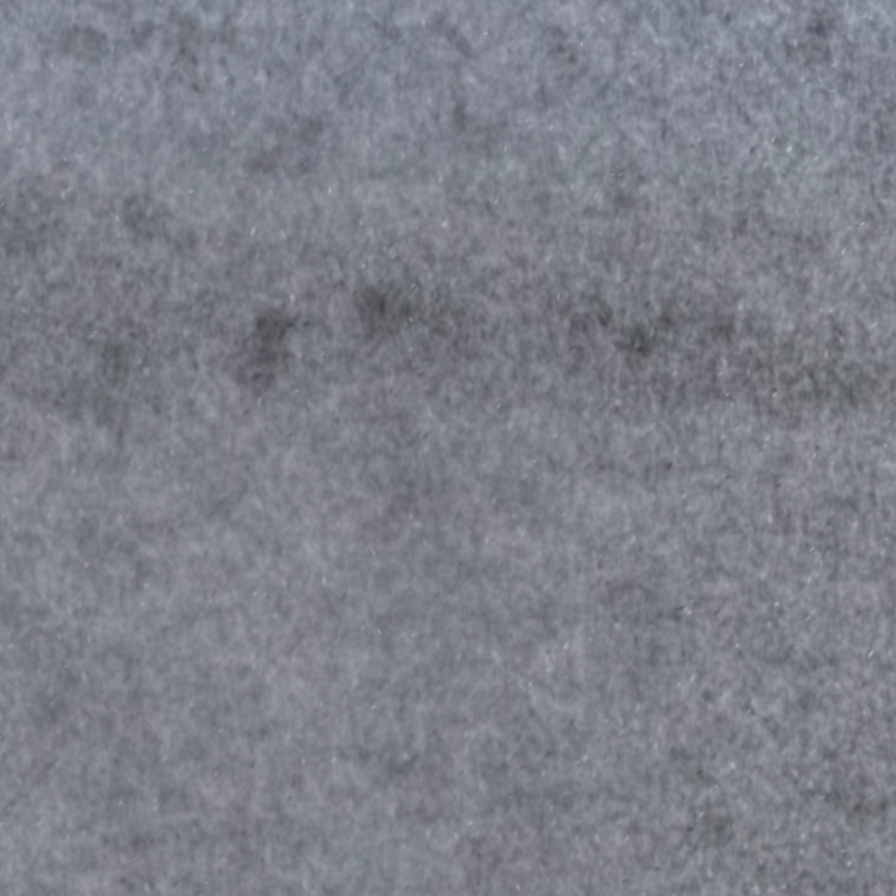
Reproduce this texture procedurally as a three.js fragment shader.

```glsl
// Weathered blue-grey concrete with a dark uneven seam, soft stains and fine grit.
varying vec2 vUv;

vec2 hash2(vec2 p) {
  vec3 q = fract(p.xyx * vec3(0.1031, 0.1030, 0.0973));
  q += dot(q, q.yzx + 33.33);
  return fract((q.xx + q.yz) * q.zy);
}

vec2 gradientAt(vec2 cell) {
  float angle = 6.2832 * hash2(cell).x;
  return vec2(cos(angle), sin(angle));
}

// Gradient noise, roughly -0.7 to 0.7
float noise(vec2 p) {
  vec2 i = floor(p), f = fract(p);
  vec2 u = f * f * f * (f * (f * 6.0 - 15.0) + 10.0);
  vec2 e = vec2(1.0, 0.0);
  float low = mix(dot(gradientAt(i), f), dot(gradientAt(i + e.xy), f - e.xy), u.x);
  float high = mix(dot(gradientAt(i + e.yx), f - e.yx), dot(gradientAt(i + e.xx), f - e.xx), u.x);
  return mix(low, high, u.y);
}

float fbm(vec2 p) {
  float sum = 0.0, amplitude = 1.0;
  for (int k = 0; k < 4; k++) {
    sum += amplitude * noise(p);
    p = mat2(1.6, 1.2, -1.2, 1.6) * p + 17.3;
    amplitude *= 0.55;
  }
  return sum;
}

// Soft, tilted, mostly upright flecks; one candidate per grid cell
float flecks(vec2 p, float share) {
  vec2 cell = floor(p);
  float cover = 0.0;
  for (int y = -1; y <= 1; y++) {
    for (int x = -1; x <= 1; x++) {
      vec2 id = cell + vec2(float(x), float(y));
      vec2 place = hash2(id + 31.7), kind = hash2(id + 83.1);
      vec2 d = p - id - place;
      float tilt = 1.8 * (kind.y - 0.65);
      d = mat2(cos(tilt), -sin(tilt), sin(tilt), cos(tilt)) * d;
      float size = mix(0.24, 0.52, place.x * kind.y);
      float reach = length(d * vec2(1.35, 0.8)) / size;
      cover = max(cover, step(kind.x, share) * (1.0 - smoothstep(0.2, 1.3, reach)) * mix(0.4, 1.0, place.y));
    }
  }
  return cover;
}

void main() {
  vec2 p = vUv + 0.006 * vec2(noise(vUv * 23.0), noise(vUv * 23.0 + 51.0));
  float cloud = fbm(p * 5.0 + 3.0);

  // Seam that sinks and narrows toward the right edge
  float rightward = smoothstep(0.65, 1.0, p.x);
  float seamOffset = p.y - 0.645 + 0.09 * rightward - 0.05 * cloud;
  float seamWidth = mix(0.09, 0.04, rightward);
  float seam = exp(-seamOffset * seamOffset / (seamWidth * seamWidth));
  float corner = smoothstep(0.5, 0.95, p.x) * (1.0 - smoothstep(0.05, 0.3, p.y));
  float top = smoothstep(0.62, 1.0, p.y);

  // Broad tone: bluer and paler above, greyer below
  vec3 color = vec3(0.500, 0.509, 0.546);
  color += top * vec3(0.016, 0.027, 0.040);
  color -= vec3(0.0, 0.001, 0.009) * corner;
  color -= seam * vec3(0.038, 0.041, 0.044);
  color += 0.034 * cloud + 0.03 * noise(p * 11.0 + 33.0);

  // Blotchy stains, denser along the seam, the top and the lower right
  float blotch = fbm(p * vec2(12.0, 10.0) + 41.0);
  float stainZone = 0.25 + 0.6 * seam + 0.7 * corner + 0.45 * top;
  float stain = smoothstep(0.12, 0.58, blotch) * min(stainZone, 1.0);
  color -= stain * vec3(0.108, 0.118, 0.130);
  color += rightward * seam * vec3(-0.018, -0.023, -0.036);

  // Mottling and upright fine grain
  float rough = 0.8 + 0.42 * smoothstep(0.45, 0.95, p.x) + 0.28 * seam + 0.12 * top;
  float grain = 0.05 * noise(p * 24.0) + 0.065 * noise(p * vec2(50.0, 40.0) + 9.0);
  grain += rough * 0.085 * noise(p * vec2(95.0, 74.0) + 5.0);
  grain += rough * 0.05 * noise(vUv * vec2(175.0, 140.0) + 27.0);
  color += grain;

  // Faint violet and green tints
  float tint = noise(p * 13.0 + 70.0) + 0.8 * noise(p * 60.0 + 12.0);
  color += tint * vec3(0.012, -0.009, 0.004);

  // Pits and pale grit, clustered in patches
  float cluster = smoothstep(-0.4, 0.5, noise(p * 8.0 + 90.0));
  float pits = flecks(p * 62.0, 0.26) * mix(0.3, 1.0, cluster);
  float grit = flecks(p * 70.0 + 140.0, 0.22) * mix(1.0, 0.4, cluster);
  color -= pits * rough * vec3(0.085, 0.086, 0.086);
  color += grit * rough * vec3(0.075, 0.078, 0.080);
  color += flecks(p * 85.0 + 300.0, 0.03) * rough * 0.12;

  gl_FragColor = vec4(color, 1.0);
}
```
